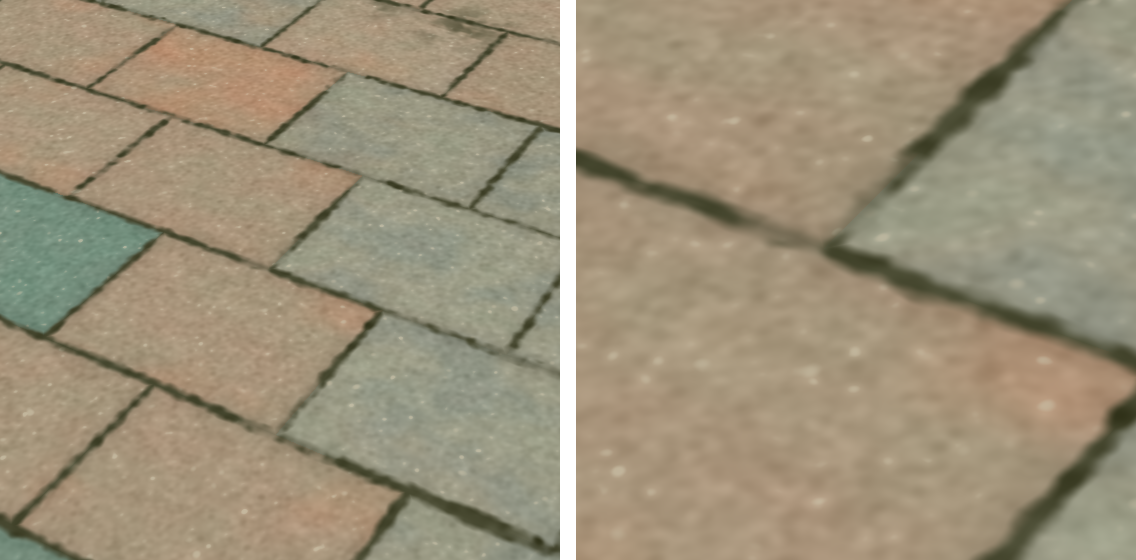
Left, the full canvas; right, a detail of the centre.
Give the GLSL for this texture, as a WebGL 1 fragment shader.

```glsl
precision highp float;
// Weathered concrete pavers in running bond, seen at a slant, with mossy joints.
uniform vec2 u_resolution;

#define JOINT_WIDTH 0.022
#define JOINT_SOFTNESS 0.019
#define GRAIN_SCALE vec2(54.0, 38.0)
#define GRAIN_CONTRAST 0.065
#define SPECK_CONTRAST 0.60
#define TAN vec3(0.660, 0.588, 0.487)
#define GREY vec3(0.620, 0.610, 0.525)
#define COOL vec3(0.553, 0.585, 0.520)
#define TERRACOTTA vec3(0.725, 0.560, 0.435)
#define GREEN vec3(0.440, 0.550, 0.482)
#define MOSS vec3(0.275, 0.280, 0.185)
#define SPECK vec3(0.790, 0.755, 0.655)

float hash(vec2 p) {
  return fract(sin(dot(p, vec2(127.1, 311.7))) * 43758.5);
}

// Cellular noise of soft round grains, each lighter or darker than the mean.
float grains(vec2 p) {
  vec2 cell = floor(p);
  float sum = 0.0;
  for (int j = -1; j <= 1; j++) {
    for (int i = -1; i <= 1; i++) {
      vec2 c = cell + vec2(float(i), float(j));
      vec2 offset = p - c - vec2(hash(c), hash(c + 37.2));
      float bump = max(0.0, 1.0 - dot(offset, offset));
      sum += (hash(c + 71.9) - 0.5) * bump * bump;
    }
  }
  return sum;
}

// Layered, rotated sines, roughly -1 to 1.
float waves(vec2 p) {
  float sum = 0.0;
  float amplitude = 0.5;
  for (int i = 0; i < 4; i++) {
    p = mat2(0.8, 0.6, -0.6, 0.8) * p * 1.7 + 1.9;
    sum += amplitude * sin(p.x + 1.4 * sin(p.y));
    amplitude *= 0.62;
  }
  return sum;
}

float blob(vec2 p, vec2 center, vec2 size) {
  vec2 q = (p - center) / size;
  return exp(-dot(q, q));
}

void main() {
  vec2 p = gl_FragCoord.xy / u_resolution;
  p.y = 1.0 - p.y;

  // Perspective: x counts pavers along a course, y counts courses.
  vec3 h = vec3(p, 1.0);
  vec2 ground = vec2(dot(h, vec3(2.703, 3.863, -1.03)),
                     dot(h, vec3(-2.01, 7.237, 0.32)))
              / dot(h, vec3(0.0154, 0.783, 1.0347));

  // Running bond: odd courses shift by half a paver.
  float row = floor(ground.y);
  float odd = mod(row, 2.0);
  vec2 shifted = ground - vec2(0.5 * odd, 0.0);
  vec2 paver = floor(shifted);
  vec2 toJoint = 0.5 - abs(fract(shifted) - 0.5);

  // Paver tint: warm on one side of a diagonal, grey on the other.
  float lane = paver.x + 0.5 + 0.5 * odd - 0.5 * row;
  float warmth = (1.0 - lane) * (row + 0.5) + 0.25 * (hash(paver) - 0.5);
  float blotch = waves(ground * 2.4 + paver * 3.7);
  float warm = smoothstep(-0.5, 0.45, warmth + 0.25 * blotch);
  float hue = waves(ground * 4.0 + 8.0);
  vec3 grey = mix(GREY, COOL, smoothstep(-0.5, 1.0, hue + 0.5 * blotch));
  vec3 color = mix(grey, TAN, warm);
  float fired = smoothstep(0.0, 1.1, blotch) * warm * 0.45;
  float firedPaver = step(length(paver), 0.1);
  color = mix(color, TERRACOTTA, max(fired, firedPaver * (0.6 + 0.3 * blotch)));
  float greenPaver = step(abs(lane + 0.5), 0.1) * step(1.5, row) * (1.0 - odd);
  color = mix(color, GREEN, greenPaver * 0.95);
  color += 0.014 * hue * vec3(1.0, -0.3, -0.1);
  color += 0.02 * (hash(paver + 5.3) - 0.5);

  // Concrete grain in two sizes, with soft pale aggregate.
  float grain = grains(ground * GRAIN_SCALE);
  float pebbles = grains(ground * GRAIN_SCALE * 0.62 + 13.0);
  color += GRAIN_CONTRAST * (grain + 0.6 * pebbles);
  color += 0.016 * waves(ground * vec2(17.0, 12.0));
  float speck = smoothstep(0.42, 0.85, grain) + smoothstep(0.48, 0.9, pebbles);
  color = mix(color, SPECK, SPECK_CONTRAST * min(speck, 1.0));

  // Dirt and moss stains.
  float mottled = smoothstep(-0.6, 0.6, waves(ground * 9.0));
  float stain = blob(p, vec2(0.83, 0.05), vec2(0.075, 0.03))
              + 0.7 * blob(p, vec2(0.675, 0.012), vec2(0.04, 0.018));
  color = mix(color, MOSS, 0.7 * min(stain, 1.0) * mottled);

  // Joints: ragged, uneven in width, and broken by crumbs of sand.
  float crumbs = grains(ground * vec2(30.0, 22.0) + 5.0);
  float d = min(toJoint.x * 1.5, toJoint.y)
          + 0.007 * waves(ground * 17.0) + 0.016 * crumbs;
  float overgrown = blob(p, vec2(0.87, 0.93), vec2(0.11, 0.06));
  float width = JOINT_WIDTH * (1.0 + 0.3 * waves(ground * 2.3)) + 0.025 * overgrown;
  float soft = JOINT_SOFTNESS + 1.5 / u_resolution.y;
  float gap = 1.0 - smoothstep(width - soft, width + soft, d);
  float patchy = waves(ground * 3.1 + 4.0) + 0.35 * waves(ground * 13.0) + 0.8 * crumbs;
  float sand = smoothstep(0.05, 0.85, patchy) * (1.0 - overgrown);
  vec3 filling = MOSS + 0.1 * crumbs;
  color *= 1.0 - 0.15 * exp(-max(d, 0.0) * 24.0);
  color = mix(color, filling, gap * (1.0 - 0.7 * sand));

  gl_FragColor = vec4(clamp(color, 0.0, 1.0), 1.0);
}
```
